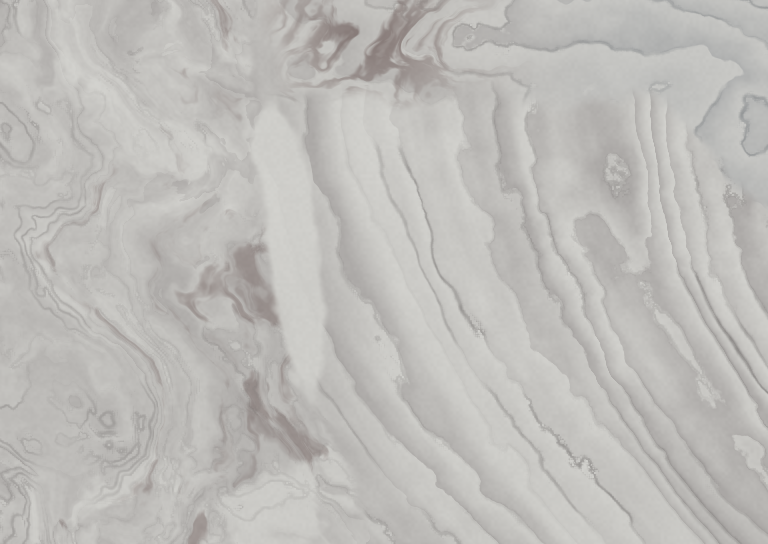
A Shadertoy shader for this texture:

```glsl
const vec3 WHITE = vec3(0.815, 0.813, 0.797);
const vec3 GREY = vec3(0.675, 0.664, 0.655);
const vec3 COOL_GREY = vec3(0.665, 0.670, 0.670);
const vec3 VEIN = vec3(0.43, 0.415, 0.41);
const vec3 COOL_VEIN = vec3(0.38, 0.40, 0.42);
const vec3 RUST = vec3(0.47, 0.41, 0.40);
const float VEIN_WIDTH = 0.0030;
const float BAND_FREQ = 14.0;
const float LEFT_FREQ = 8.0;
const float TOP_FREQ = 9.0;

float hash(vec2 p) {
    vec3 q = fract(vec3(p.xyx) * 0.1031);
    q += dot(q, q.yzx + 33.33);
    return fract((q.x + q.y) * q.z);
}

float noise(vec2 p) {
    vec2 i = floor(p), f = fract(p);
    f = f * f * f * (f * (f * 6.0 - 15.0) + 10.0);
    return mix(mix(hash(i), hash(i + vec2(1, 0)), f.x),
               mix(hash(i + vec2(0, 1)), hash(i + vec2(1, 1)), f.x), f.y);
}

float fbm(vec2 p) {
    float sum = 0.0, amp = 0.5;
    for (int i = 0; i < 5; i++) {
        sum += amp * noise(p);
        p = mat2(1.6, 1.2, -1.2, 1.6) * p + 7.3;
        amp *= 0.48;
    }
    return sum;
}

// x: soft shade fading away from each contour, y: thin vein along it
vec2 bands(float field, float seed, vec2 p) {
    float slope = length(vec2(dFdx(field), dFdy(field))) * iResolution.y;
    float s = fract(field), cell = floor(field);
    float depth = mix(0.25, 1.0, hash(vec2(cell, seed)));
    float shade = depth * smoothstep(0.0, 0.06, s) * pow(1.0 - s, 1.3);
    float dist = min(s, 1.0 - s) / max(slope, 2.0);
    float strength = mix(0.2, 1.0, hash(vec2(floor(field + 0.5), seed + 9.0)));
    strength *= smoothstep(0.15, 0.65, noise(p * 9.0 + seed));
    strength *= 0.65 + 0.35 * noise(p * 90.0);
    float width = VEIN_WIDTH * (0.6 + 0.9 * noise(p * 14.0 + seed));
    return vec2(shade, strength * exp(-dist * dist / (width * width)));
}

// Broad ribbons sweeping down and to the right
vec3 ribbons(vec2 p) {
    float t = 0.82 - p.y;
    float u = p.x - 0.5 * t * abs(t) - 0.1 * t;
    float wave = fbm(vec2(u * 6.0, p.y * 2.6)) - 0.5;
    float ragged = smoothstep(0.45, 0.75, noise(p * 5.0 + 3.0));
    float jag = (fbm(p * 22.0) - 0.5) * mix(0.25, 0.9, ragged);
    float field = BAND_FREQ * u + 2.6 * wave + 1.8 * noise(vec2(u * 8.0, 1.0)) + jag;
    vec2 b = bands(field, 2.0, p);
    float clear = exp(-pow((u + 0.05 * wave - 0.655) / 0.055, 2.0));
    float wide = smoothstep(0.42, 0.7, fbm(vec2(u * 9.0, p.y * 1.5) + 5.0));
    float shade = (b.x + 0.35 * wide) * (1.0 - 0.85 * clear);
    vec3 col = mix(WHITE, GREY, clamp(shade, 0.0, 1.0));
    return mix(col, VEIN, 0.72 * b.y * (1.0 - 0.6 * clear));
}

// Tight, folded, greyer streaks
vec3 folds(vec2 p) {
    vec2 q = vec2(p.x + 0.22 * p.y, p.y);
    vec2 warp = vec2(fbm(q * 4.0), fbm(q * 4.0 + 11.0)) - 0.5;
    vec2 r = q * vec2(6.0, 2.0) + warp * 2.4;
    float flow = fbm(r);
    float field = LEFT_FREQ * flow + 5.0 * q.x + 0.5 * fbm(p * 30.0);
    vec2 b = bands(field, 5.0, p);
    float streak = fbm(r * 3.0 + 20.0);
    vec3 col = mix(WHITE, GREY, clamp(0.42 + 0.4 * b.x + 1.1 * (streak - 0.48), 0.0, 1.0));
    float pale = smoothstep(0.56, 0.68, fbm(q * vec2(7.0, 4.0) + warp * 3.0 + 31.0));
    col = mix(col, WHITE, 0.75 * pale);
    float smudge = smoothstep(0.60, 0.78, fbm(r * 2.5 + 47.0));
    col = mix(col, RUST, 0.5 * smudge);
    return mix(col, VEIN, 0.42 * b.y);
}

// Cool wavy slopes along the top, with a rusty cluster
vec3 slopes(vec2 p) {
    float wave = fbm(p * vec2(3.5, 4.5) + 13.0) - 0.5;
    float field = TOP_FREQ * (p.y + 0.6 * p.x) + 5.0 * wave + 0.4 * fbm(p * 20.0);
    vec2 b = bands(field, 8.0, p);
    float cool = smoothstep(0.8, 1.2, p.x);
    vec3 col = mix(WHITE, mix(GREY, COOL_GREY, cool), clamp(0.25 + 0.75 * b.x, 0.0, 1.0));
    col = mix(col, mix(VEIN, COOL_VEIN, cool), 0.65 * b.y);
    vec2 d = (p - vec2(0.68, 0.93)) / vec2(0.17, 0.12);
    float cluster = exp(-dot(d, d));
    float ridge = 1.0 - abs(2.0 * fbm(p * vec2(13.0, 9.0) + wave * 5.0) - 1.0);
    return mix(col, RUST, cluster * 0.75 * smoothstep(0.78, 0.98, ridge));
}

void mainImage(out vec4 fragColor, in vec2 fragCoord) {
    vec2 p = fragCoord / iResolution.y;
    float rough = fbm(p * 8.0 + 17.0) - 0.5;
    float t = 0.82 - p.y;

    // Join the three regions along ragged seams
    float leftEdge = 0.47 + 0.35 * t * abs(t) + 0.12 * rough;
    vec3 col = mix(folds(p), ribbons(p), smoothstep(-0.015, 0.015, p.x - leftEdge));
    float topEdge = 0.82 - 0.9 * max(p.x - 1.2, 0.0) + 0.10 * rough;
    float top = smoothstep(-0.02, 0.02, p.y - topEdge) * smoothstep(0.46, 0.54, p.x + 0.15 * rough);
    col = mix(col, slopes(p), top);

    // Pale tongue tapering downwards
    float axis = 0.51 + 0.13 * (0.75 - p.y);
    float girth = 0.045 * smoothstep(0.20, 0.45, p.y) * smoothstep(0.85, 0.72, p.y);
    float tongue = smoothstep(0.008, -0.008, abs(p.x - axis + 0.06 * rough) - girth);
    col = mix(col, WHITE, 0.9 * tongue * smoothstep(0.0, 0.02, girth));

    // Cloudy tone and fine grain
    col += 0.035 * (fbm(p * 3.0 + 40.0) - 0.5) + 0.016 * (noise(p * 170.0) - 0.5);
    fragColor = vec4(col, 1.0);
}
```
